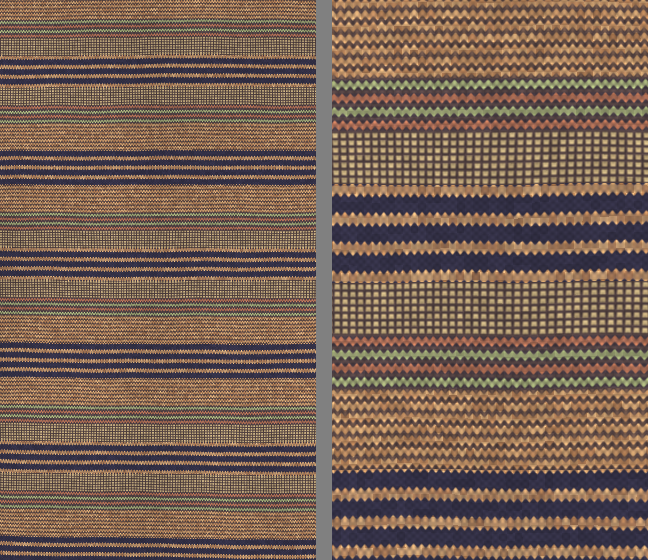
Left, the full canvas; right, a detail of the centre.
This texture is drawn by a Shadertoy shader. Its source:

```glsl
const float TAU = 6.2831853;

float hash(vec2 p) {
    return fract(sin(dot(p, vec2(127.1, 311.7))) * 43758.5);
}

vec2 gradient(vec2 cell) {
    float a = TAU * hash(cell);
    return vec2(cos(a), sin(a));
}

float gradientNoise(vec2 p) {
    vec2 i = floor(p), f = fract(p);
    vec2 w = f * f * f * (f * (f * 6.0 - 15.0) + 10.0);
    vec2 e = vec2(0.0, 1.0);
    float low = mix(dot(gradient(i), f), dot(gradient(i + e.yx), f - e.yx), w.x);
    float high = mix(dot(gradient(i + e), f - e), dot(gradient(i + 1.0), f - 1.0), w.x);
    return mix(low, high, w.y);
}

// Smooth coverage of a line, given the distance to its centre
float line(float dist, float halfWidth, float soft) {
    return smoothstep(-0.5, 0.5, (halfWidth - dist) / soft);
}

// Signed offset from the centre of the nearest repeated row
float rowOffset(float y, float pitch) {
    return mod(y, pitch) - 0.5 * pitch;
}

// Weft line of two staggered rows of stitches
float stitchedLine(float offset, float halfWidth, float wave, float soft) {
    float body = line(abs(offset + 0.7 * wave), halfWidth, soft);
    float stagger = wave * clamp(-offset / halfWidth, -1.0, 1.0);
    return body * (0.78 + 0.35 * stagger);
}

void mainImage(out vec4 fragColor, in vec2 fragCoord) {
    vec2 p = fragCoord / iResolution.y;
    float soft = max(1.3, 768.0 / iResolution.y);

    vec3 navy = vec3(0.19, 0.18, 0.26);
    vec3 brown = vec3(0.29, 0.23, 0.23);
    vec3 rust = vec3(0.43, 0.33, 0.28);
    vec3 straw = vec3(0.72, 0.67, 0.50);
    vec3 green = vec3(0.62, 0.66, 0.45);
    vec3 red = vec3(0.69, 0.43, 0.32);

    // Hand-woven drift of the threads, sagging at the lower right
    float y = p.y * 768.0 + 3.0 * gradientNoise(p * vec2(3.5, 1.5))
            + 1.2 * gradientNoise(p * 15.0)
            + 10.0 * p.x * smoothstep(0.35, 0.0, p.y);
    float u = p.x * 208.0 + 1.2 * gradientNoise(p * vec2(9.0, 4.0));
    float wave = cos(TAU * u);
    float uneven = hash(floor(vec2(u, y / 3.5)));
    vec3 orange = mix(vec3(0.67, 0.47, 0.31), vec3(0.82, 0.65, 0.45), uneven);

    // Mirrored stripe sequence: d runs from one navy group to the next
    float d = abs(mod(y - 406.0 + 132.0, 264.0) - 132.0);
    vec3 color;

    if (d < 22.0) {
        // Three navy bars
        color = mix(navy, orange, stitchedLine(rowOffset(d, 13.0), 2.4, wave, soft));
    } else if (d < 46.0) {
        // Grid of pale stitches
        float across = abs(fract(u) - 0.5) * 3.7;
        float down = abs(rowOffset(d - 22.0, 3.45));
        float stitch = line(across, 1.2, soft) * line(down, 1.1, soft);
        color = mix(brown, mix(orange, straw, 0.7), stitch);
    } else if (d < 71.0) {
        // Alternating fine red and green lines with faint threads between
        float row = floor((d - 46.0) / 6.25);
        vec3 thread = mod(row, 2.0) < 0.5 ? red : green;
        float offset = rowOffset(d - 46.0, 6.25);
        vec3 ground = mix(navy, brown, 0.6);
        ground = mix(ground, rust, 0.4 * line(3.1 - abs(offset), 0.7, soft));
        color = mix(ground, thread, stitchedLine(offset, 1.5, wave, soft));
    } else if (d < 107.5) {
        // Dense orange rows with dark flecks between them
        float offset = rowOffset(d - 71.0, 5.2);
        vec3 gap = mix(brown, rust, 0.4 - 0.4 * wave);
        color = mix(gap, orange, stitchedLine(offset, 1.45, wave, soft));
    } else {
        // Four navy bars
        float offset = rowOffset(132.0 - d + 6.5, 13.0);
        color = mix(navy, orange, stitchedLine(offset, 2.4, wave, soft));
    }

    // Uneven stitches and fine weave relief
    color *= 0.92 + 0.16 * hash(floor(vec2(u, y / 3.5)) + 31.0);
    color *= 1.0 + 0.09 * wave * cos(TAU * y / 3.5);

    // Soft folds and faded patches
    float fold = gradientNoise(vec2(p.x * 9.0, p.y * 1.2));
    float fade = gradientNoise(p * 3.0 + 17.0);
    color *= 1.03 + 0.08 * fold + 0.06 * fade;

    fragColor = vec4(color, 1.0);
}
```
